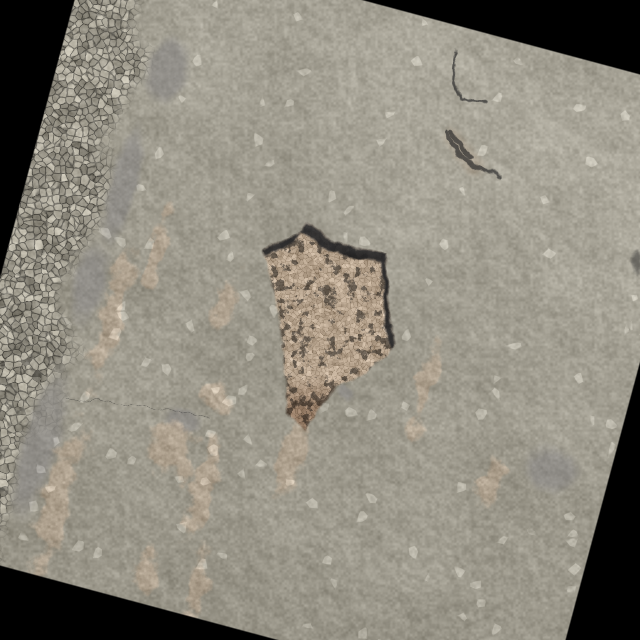
A Shadertoy shader for this texture:

```glsl
#define TILT 0.2618
#define ASPHALT vec3(0.625, 0.610, 0.560)
#define EARTH vec3(0.705, 0.640, 0.560)
#define FLOOR_TONE vec3(0.740, 0.665, 0.580)
#define TAR vec3(0.555, 0.545, 0.530)
#define SHADOW vec3(0.130, 0.130, 0.135)
#define SHADOW_OFFSET vec2(0.007, 0.015)
#define GRAVEL_WIDTH 0.118
#define STONE_SCALE 95.0
#define GRAIN 0.13

// Pothole outline, clockwise from its top corner
const vec2 RIM[15] = vec2[15](
    vec2(.477, .651), vec2(.521, .622), vec2(.602, .602), vec2(.607, .531),
    vec2(.616, .460), vec2(.573, .417), vec2(.527, .395), vec2(.501, .362),
    vec2(.479, .329), vec2(.449, .353), vec2(.447, .408), vec2(.440, .479),
    vec2(.424, .564), vec2(.411, .609), vec2(.466, .635));

// Worn areas: centre, then radii along the tilted axes
const vec4 WORN[12] = vec4[12](
    vec4(.178, .520, .022, .12), vec4(.247, .610, .014, .06),
    vec4(.352, .525, .024, .05), vec4(.091, .215, .030, .12),
    vec4(.270, .295, .036, .06), vec4(.322, .245, .018, .09),
    vec4(.345, .382, .030, .03), vec4(.306, .089, .024, .06),
    vec4(.228, .100, .020, .04), vec4(.456, .284, .022, .09),
    vec4(.664, .385, .016, .08), vec4(.764, .251, .020, .04));

const vec4 TARRED[7] = vec4[7](
    vec4(.260, .889, .032, .06), vec4(.195, .714, .024, .11),
    vec4(.140, .557, .032, .07), vec4(.058, .300, .034, .13),
    vec4(.860, .264, .050, .04), vec4(.286, .345, .034, .02),
    vec4(.540, .385, .018, .015));

// Crack segments: start, then end
const vec4 CRACKS[9] = vec4[9](
    vec4(.714, .919, .707, .872), vec4(.707, .872, .723, .846),
    vec4(.723, .846, .755, .841), vec4(.697, .798, .715, .768),
    vec4(.715, .768, .742, .743), vec4(.742, .743, .779, .721),
    vec4(.704, .798, .737, .757), vec4(.104, .378, .260, .362),
    vec4(.260, .362, .330, .350));

float hash(vec2 p) {
    return fract(sin(dot(p, vec2(127.1, 311.7))) * 43758.5453);
}

float valueNoise(vec2 p) {
    vec2 i = floor(p), f = fract(p);
    f = f * f * (3.0 - 2.0 * f);
    return mix(mix(hash(i), hash(i + vec2(1, 0)), f.x),
               mix(hash(i + vec2(0, 1)), hash(i + vec2(1, 1)), f.x), f.y);
}

float fbm(vec2 p) {
    float sum = 0.0, amp = 0.5;
    for (int i = 0; i < 5; i++) {
        sum += amp * valueNoise(p);
        p = mat2(1.6, 1.2, -1.2, 1.6) * p + 7.3;
        amp *= 0.5;
    }
    return sum;
}

float segmentDistance(vec2 p, vec2 a, vec2 b) {
    vec2 ab = b - a;
    return length(p - a - ab * clamp(dot(p - a, ab) / dot(ab, ab), 0.0, 1.0));
}

// Signed distance to the pothole, negative inside
float holeDistance(vec2 p) {
    float d = 1.0, side = 1.0;
    for (int i = 0; i < 15; i++) {
        vec2 a = RIM[i], b = RIM[(i + 1) % 15];
        d = min(d, segmentDistance(p, a, b));
        if ((a.y > p.y) != (b.y > p.y) &&
            p.x < a.x + (b.x - a.x) * (p.y - a.y) / (b.y - a.y)) side = -side;
    }
    return side * d;
}

float ellipseField(vec2 p, vec4 e, mat2 turn) {
    return 1.0 - length(turn * (p - e.xy) / e.zw);
}

// Packed stones: x is tone, y is closeness to a gap
vec2 stones(vec2 p) {
    vec2 cell = floor(p), f = fract(p);
    float first = 9.0, second = 9.0, tone = 0.0;
    for (int y = -1; y <= 1; y++)
    for (int x = -1; x <= 1; x++) {
        vec2 g = vec2(x, y), id = cell + g;
        float d = length(g + vec2(hash(id), hash(id + 41.0)) - f);
        if (d < first) { second = first; first = d; tone = hash(id + 83.0); }
        else second = min(second, d);
    }
    return vec2(tone, 1.0 - smoothstep(0.0, 0.3, second - first));
}

void mainImage(out vec4 fragColor, in vec2 fragCoord) {
    float px = 1.0 / iResolution.y;
    vec2 p = (fragCoord - 0.5 * iResolution.xy) * px + 0.5;
    float c = cos(TILT), s = sin(TILT);
    mat2 turn = mat2(c, s, -s, c);
    vec2 slab = turn * (p - 0.5) + 0.5;
    vec2 warp = vec2(fbm(p * 45.0), fbm(p * 45.0 + 19.0)) - 0.48;
    float broad = fbm(p * 9.0), rough = fbm(p * 34.0);
    float relief = rough - fbm((p + vec2(0.003, 0.004)) * 34.0);
    float grain = 0.6 * valueNoise(p * 260.0) + 0.4 * valueNoise(p * 130.0) - 0.5;

    // Asphalt, paler toward the upper right
    vec3 col = ASPHALT + 0.09 * (dot(p, vec2(0.35, 0.65)) - 0.5) + 0.10 * (broad - 0.48);

    // Tar strips and worn earth
    float tar = -1.0, worn = -1.0;
    for (int i = 0; i < 7; i++) tar = max(tar, ellipseField(p + 0.015 * warp, TARRED[i], turn));
    for (int i = 0; i < 12; i++) worn = max(worn, ellipseField(p + 0.03 * warp, WORN[i], turn));
    tar = smoothstep(-0.1, 0.45, tar + 0.6 * (broad - 0.48));
    worn = smoothstep(0.0, 0.45, worn + 1.6 * (rough - 0.48));
    col = mix(col, TAR, 0.8 * tar);
    col = mix(col, EARTH, 0.75 * worn);
    col += relief * (0.22 + 0.25 * worn) + GRAIN * grain * (1.0 - 0.4 * tar);

    // Loose gravel along the left side
    vec2 stone = stones(p * STONE_SCALE + 0.8 * warp);
    float gravel = 1.0 - smoothstep(-0.025, 0.02, slab.x - GRAVEL_WIDTH - 0.13 * (broad - 0.48));
    vec3 gravelCol = mix(vec3(0.50, 0.485, 0.44), vec3(0.79, 0.77, 0.71), stone.x);
    gravelCol = gravelCol * (1.0 - 0.38 * stone.y) + 0.35 * relief + 0.12 * grain;
    col = mix(col, gravelCol, gravel * (1.0 - 0.75 * tar));

    // Scattered pale chips
    vec2 chip = stones(p * 70.0);
    col += 0.12 * step(0.96, chip.x) * (1.0 - chip.y) * (1.0 - gravel);

    // Cracks and the chipped spot beside them
    float crack = 1.0;
    for (int i = 0; i < 9; i++) {
        float faint = i > 6 ? 0.002 : 0.0;
        crack = min(crack, faint + segmentDistance(p + 0.018 * warp, CRACKS[i].xy, CRACKS[i].zw));
    }
    float chipped = 1.0 - smoothstep(0.004, 0.022, segmentDistance(p + 0.02 * warp, vec2(.708, .79), vec2(.745, .742)));
    col = mix(col, EARTH + 0.5 * relief, 0.45 * chipped);
    col = mix(col, SHADOW, 0.65 * (1.0 - smoothstep(0.0004, 0.0035, crack - 0.002 * chipped)));
    float edgePit = length((p - vec2(.995, .592)) / vec2(.010, .022)) + 2.0 * (rough - 0.48);
    col = mix(col, SHADOW, 0.45 * (1.0 - smoothstep(0.3, 1.0, edgePit)));

    // Pothole floor, speckled toward its left wall and browner at the foot
    vec2 ragged = p + 0.012 * warp;
    float hole = holeDistance(ragged);
    vec2 pebble = stones(p * 150.0);
    vec3 bed = FLOOR_TONE + 0.14 * (pebble.x - 0.5) - 0.09 * pebble.y + 0.3 * relief + 0.14 * grain;
    float wall = 1.0 - smoothstep(0.0, 0.03, -hole);
    float specks = smoothstep(0.54, 0.68, fbm(p * 100.0) + 0.10 * wall);
    bed *= 1.0 - 0.45 * specks;
    bed = mix(bed, bed * vec3(0.82, 0.76, 0.72), 1.0 - smoothstep(0.35, 0.42, p.y));
    float inside = 1.0 - smoothstep(-0.0015 - px, 0.0015 + px, hole);
    col = mix(col, bed, inside);

    // Shade under the upper and right rim
    float shade = smoothstep(-0.002, 0.004, holeDistance(ragged + SHADOW_OFFSET));
    col = mix(col, SHADOW + 0.15 * (rough - 0.4), 0.92 * shade * inside);

    // Tilted slab on black
    vec2 border = abs(slab - 0.5) - 0.5;
    col *= 1.0 - smoothstep(-px, px, max(border.x, border.y));
    fragColor = vec4(clamp(col, 0.0, 1.0), 1.0);
}
```
